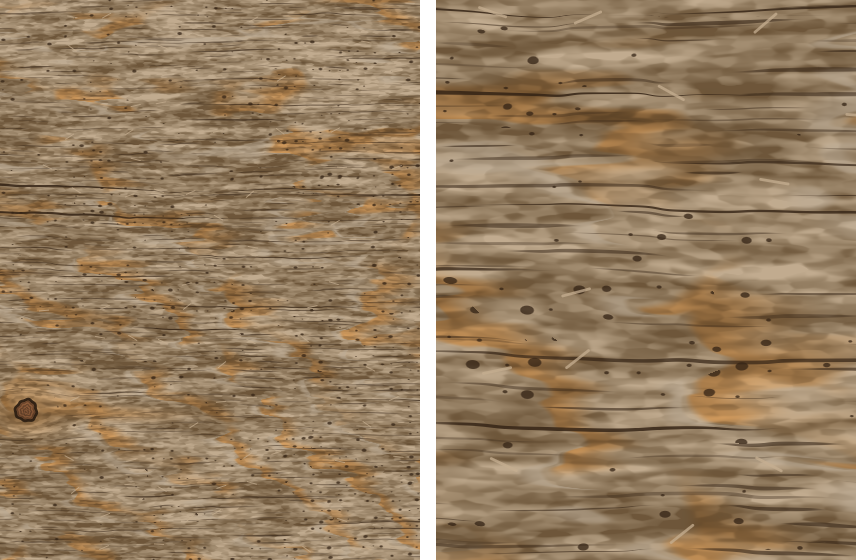
Left, the full canvas; right, a detail of the centre.
A WebGL 1 fragment shader for this texture:

```glsl
precision highp float;
// Weathered softwood board: horizontal fibres made of stretched cellular noise,
// broken amber growth rings as contours of a warped field, then tapered cracks,
// dark specks, pale splinters and one small knot.
uniform vec2 u_resolution;

// Colours
const vec3 WOOD_DARK = vec3(0.47, 0.38, 0.27);
const vec3 WOOD_MID = vec3(0.605, 0.52, 0.41);
const vec3 WOOD_PALE = vec3(0.73, 0.645, 0.535);
const vec3 AMBER = vec3(0.63, 0.45, 0.25);
const vec3 SILVER = vec3(0.73, 0.67, 0.59);
const vec3 CRACK = vec3(0.20, 0.135, 0.08);
const vec3 KNOT_CORE = vec3(0.54, 0.35, 0.22);

// Sizes, in canvas widths
const float GRAIN_CONTRAST = 2.9;
const float RING_FREQUENCY = 6.3;
const float CRACK_WIDTH = 0.0017;
const float SPECK_CELL = 0.021;
const float SPLINTER_CELL = 0.07;
const vec2 KNOT = vec2(0.0625, 0.356);
const float KNOT_RADIUS = 0.025;

float hash(vec2 p) {
  vec3 q = fract(p.xyx * 0.1031);
  q += dot(q, q.yzx + 33.33);
  return fract((q.x + q.y) * q.z);
}

vec2 hash2(vec2 p) { return vec2(hash(p), hash(p + 57.3)); }

// Smooth cellular noise: random cell values blended by distance to their seeds
float cellNoise(vec2 p) {
  vec2 base = floor(p);
  float total = 0.0, weights = 0.0;
  for (int j = -1; j <= 1; j++) {
    for (int i = -1; i <= 1; i++) {
      vec2 id = base + vec2(float(i), float(j));
      vec2 d = id + hash2(id) - p;
      float w = exp(-7.0 * dot(d, d));
      total += w * hash(id + 19.7);
      weights += w;
    }
  }
  return total / weights;
}

// Antialiased coverage of a shape from its signed distance
float cover(float d) { return clamp(0.5 - d * u_resolution.x, 0.0, 1.0); }

// One tapered crack per cell, rows shifted at random
float cracks(vec2 p, vec2 cell, float seed) {
  float row = floor(p.y / cell.y);
  float u = p.x / cell.x + 7.0 * hash(vec2(row, seed));
  vec2 id = vec2(floor(u), row) + seed * 31.0;
  float t = abs(fract(u) - 0.5) / mix(0.15, 0.49, hash(id + 3.1));
  float d = abs(fract(p.y / cell.y) - mix(0.2, 0.8, hash(id + 5.7))) * cell.y;
  float width = CRACK_WIDTH * mix(0.25, 1.0, hash(id + 8.2)) * (1.0 - t * t);
  float strength = step(0.3, hash(id + 11.4)) * mix(0.4, 1.0, hash(id + 14.9));
  return cover(d - width) * strength * (1.0 - smoothstep(0.6, 1.0, t));
}

// A long crack running across the whole board
float longCrack(vec2 p, float height, float slope, float width) {
  float d = abs(p.y - height - slope * p.x);
  return cover(d - width * (0.45 + 0.55 * sin(p.x * 5.0 + height * 9.0)));
}

float specks(vec2 p, float density) {
  vec2 id = floor(p / SPECK_CELL);
  vec2 d = (fract(p / SPECK_CELL) - mix(vec2(0.3), vec2(0.7), hash2(id))) * SPECK_CELL;
  float size = hash(id + 4.4);
  float radius = mix(0.0009, 0.0036, size * size);
  return cover(length(d * vec2(0.65, 1.0)) - radius) * step(hash(id + 9.1), density);
}

float splinters(vec2 p) {
  vec2 id = floor(p / SPLINTER_CELL);
  vec2 d = (fract(p / SPLINTER_CELL) - mix(vec2(0.35), vec2(0.65), hash2(id + 2.0))) * SPLINTER_CELL;
  float a = 1.5 * (hash(id + 6.3) - 0.5);
  d = vec2(d.x * cos(a) + d.y * sin(a), d.y * cos(a) - d.x * sin(a));
  d.x -= clamp(d.x, -0.011, 0.011);
  return cover(length(d) - 0.0011) * step(hash(id + 7.7), 0.3);
}

void main() {
  vec2 p = gl_FragCoord.xy / u_resolution.x;
  vec2 k = p - KNOT;

  // Fibre coordinates: gently wavy, parting around the knot
  float around = exp(-k.x * k.x / 0.008 - k.y * k.y / 0.003);
  vec2 q = p;
  q.y += 0.005 * sin(p.x * 4.0 + p.y * 7.0) + 0.002 * sin(p.x * 13.0 - p.y * 19.0);
  q.y -= 0.65 * k.y * around;

  // Fibres and broad tone
  float shard = cellNoise(q * vec2(11.0, 62.0));
  float patches = cellNoise(q * vec2(4.0, 9.0) + 40.0);
  float grain = 0.22 * shard + 0.14 * patches
    + 0.20 * cellNoise(q * vec2(6.0, 110.0) + 11.0)
    + 0.22 * cellNoise(q * vec2(26.0, 150.0) + 23.0)
    + 0.22 * cellNoise(q * vec2(70.0, 210.0) + 31.0);
  float tone = 0.5 + (grain - 0.5) * GRAIN_CONTRAST;
  tone += 0.14 * smoothstep(0.95, 1.2, p.y) - 0.14 * exp(-pow((p.y - 0.84) / 0.11, 2.0));
  vec3 color = mix(WOOD_DARK, WOOD_MID, clamp(tone * 2.0, -0.3, 1.0));
  color = mix(color, WOOD_PALE, clamp(tone * 2.0 - 1.0, 0.0, 1.2));

  // Growth rings: level near the top, falling to the right below
  float field = p.y + 0.72 * p.x * (1.0 - smoothstep(0.3, 1.35, p.y));
  field += 0.028 * sin(p.x * 7.0 + p.y * 5.0) + 0.018 * sin(p.x * 15.0 - p.y * 11.0);
  field += 0.07 * (shard - 0.5) + 0.05 * (patches - 0.5) + 0.09 * around;
  float phase = fract(field * RING_FREQUENCY);
  float broken = smoothstep(0.3, 0.65, cellNoise(q * vec2(7.0, 17.0) + 70.0));
  float ring = smoothstep(0.0, 0.06, phase) * (1.0 - smoothstep(0.1, 0.42, phase)) * broken;
  float flake = smoothstep(0.8, 0.94, phase) * (1.0 - smoothstep(0.96, 1.0, phase));
  color = mix(color, AMBER * (0.8 + 0.4 * tone), 0.85 * ring);
  color = mix(color, SILVER, 0.5 * flake * smoothstep(0.45, 0.7, shard));

  // Amber stain around the knot, trailing to the right
  float tail = exp(-pow((k.y + 0.03 * k.x) / 0.016, 2.0)) * smoothstep(-0.02, 0.05, k.x)
    * (1.0 - smoothstep(0.1, 0.5, k.x));
  color = mix(color, AMBER * (0.8 + 0.4 * tone), 0.75 * max(around, tail));

  // Cracks in three sizes, plus two long ones
  vec2 c = q + vec2(0.0, 0.004 * cellNoise(p * vec2(16.0, 6.0)) + 0.0016 * shard);
  float crack = max(longCrack(c, 0.897, -0.026, 0.0030), longCrack(c, 0.828, -0.014, 0.0026));
  vec2 cell = vec2(0.7, 0.058);
  for (int i = 0; i < 3; i++) {
    crack = max(crack, cracks(c, cell, float(i) + 1.0) * (1.0 - 0.15 * float(i)));
    cell *= 0.48;
  }
  color = mix(color, CRACK, 0.85 * crack * (1.0 - around));

  // Specks gather in patches and along ring edges
  float density = 0.08 + 0.3 * smoothstep(0.4, 0.7, patches) + 0.2 * ring;
  color = mix(color, CRACK, 0.75 * specks(q + 0.003 * shard, density));
  color = mix(color, WOOD_PALE * 1.06, 0.75 * splinters(p));

  // Knot: reddish core inside a rough dark rim
  float angle = atan(k.y, k.x);
  float r = length(k) + 0.0015 * sin(angle * 3.0 + 1.0) + 0.001 * sin(angle * 8.0);
  float core = KNOT_CORE.x * 0.0 + 0.86 + 0.14 * sin(r * 900.0) + 0.3 * (grain - 0.5);
  color = mix(color, KNOT_CORE * core, cover(r - KNOT_RADIUS));
  color = mix(color, CRACK * 0.8, 0.9 * cover(abs(r - KNOT_RADIUS) - 0.0035));

  gl_FragColor = vec4(clamp(color, 0.0, 1.0), 1.0);
}
```
